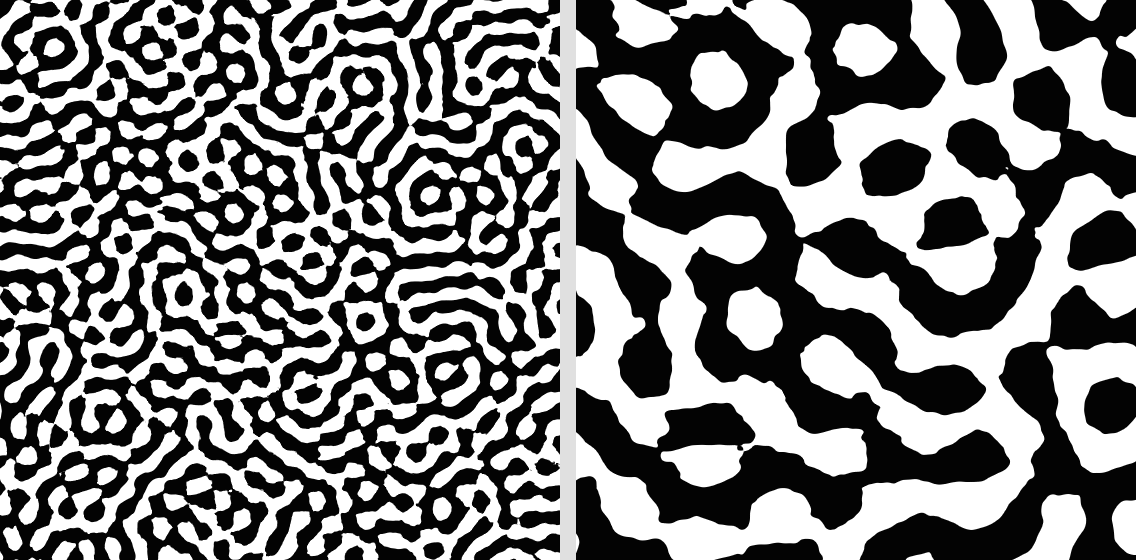
Left, the full canvas; right, a detail of the centre.
Give the GLSL for this pattern, as a Shadertoy shader.

```glsl
// Black and white labyrinth of even-width worms, rings and dots, as left by
// a reaction-diffusion process. Random plane waves are levelled in strength,
// then a ring-shaped band filter restores one common stripe width.

const float TAU = 6.2831853;
const float GOLDEN_ANGLE = 2.3999632;
const float STRIPES = 22.5;        // stripe periods per canvas height
const int WAVES = 24;
const int TAPS = 60;
const float FILTER_RADIUS = 1.34;  // in stripe periods; cancels the mean
const float INK_BIAS = 0.012;      // slight surplus of black
const vec3 INK = vec3(0.01);
const vec3 PAPER = vec3(1.0);

vec2 hashGradient(vec2 cell) {
    vec3 h = fract(cell.xyx * vec3(0.1031, 0.1030, 0.0973));
    h += dot(h, h.yzx + 33.33);
    float angle = TAU * fract((h.x + h.y) * h.z);
    return vec2(cos(angle), sin(angle));
}

float gradientNoise(vec2 p) {
    vec2 cell = floor(p), f = p - cell;
    vec2 s = f * f * f * (f * (f * 6.0 - 15.0) + 10.0);
    vec2 e = vec2(0.0, 1.0);
    float a = dot(hashGradient(cell), f);
    float b = dot(hashGradient(cell + e.yx), f - e.yx);
    float c = dot(hashGradient(cell + e.xy), f - e.xy);
    float d = dot(hashGradient(cell + e.yy), f - e.yy);
    return mix(mix(a, b, s.x), mix(c, d, s.x), s.y);
}

mat2 rotation(float angle) {
    float c = cos(angle), s = sin(angle);
    return mat2(c, s, -s, c);
}

// Sum of waves of nearly equal length in all directions, unit variance.
float waveField(vec2 p, mat2 turn) {
    vec2 direction = vec2(1.0, 0.0);
    float sum = 0.0;
    for (int i = 0; i < WAVES; i++) {
        float n = float(i + 1);
        float frequency = 0.93 + 0.14 * fract(n * 0.371);
        direction = turn * direction;
        sum += cos(TAU * frequency * dot(direction, p) + n * n * n * 0.713);
    }
    return sum * sqrt(2.0 / float(WAVES));
}

// Evens out strong and weak regions.
float level(float u) {
    return u * inversesqrt(u * u + 0.18);
}

// Bessel function J0 as a mean of cosines, good for x below 9.
float besselJ0(float x) {
    vec3 c = cos(x * vec3(0.2588, 0.7071, 0.9659));
    return (c.x + c.y + c.z) / 3.0;
}

// Band filter over a sunflower disc of taps.
float labyrinth(vec2 p, mat2 turn) {
    vec2 direction = vec2(0.0, 1.0);
    float sum = 0.0, total = 0.0;
    for (int i = 0; i < TAPS; i++) {
        float area = (float(i) + 0.5) / float(TAPS);
        float radius = FILTER_RADIUS * sqrt(area);
        float weight = besselJ0(TAU * radius) * (1.0 - area);
        direction = turn * direction;
        sum += weight * level(waveField(p + radius * direction, turn));
        total += abs(weight);
    }
    return sum / total;
}

void mainImage(out vec4 fragColor, in vec2 fragCoord) {
    vec2 p = fragCoord / iResolution.y * STRIPES + vec2(31.0, 47.0);

    // gentle wobble of the worms
    vec2 q = p * 0.45;
    p += 0.18 * vec2(gradientNoise(q), gradientNoise(q + 17.3));

    // threshold with an edge one pixel wide
    float value = labyrinth(p, rotation(GOLDEN_ANGLE)) - INK_BIAS;
    float slope = length(vec2(dFdx(value), dFdy(value)));
    float coverage = clamp(0.5 + value / max(slope, 1e-5), 0.0, 1.0);
    fragColor = vec4(mix(INK, PAPER, coverage), 1.0);
}
```
